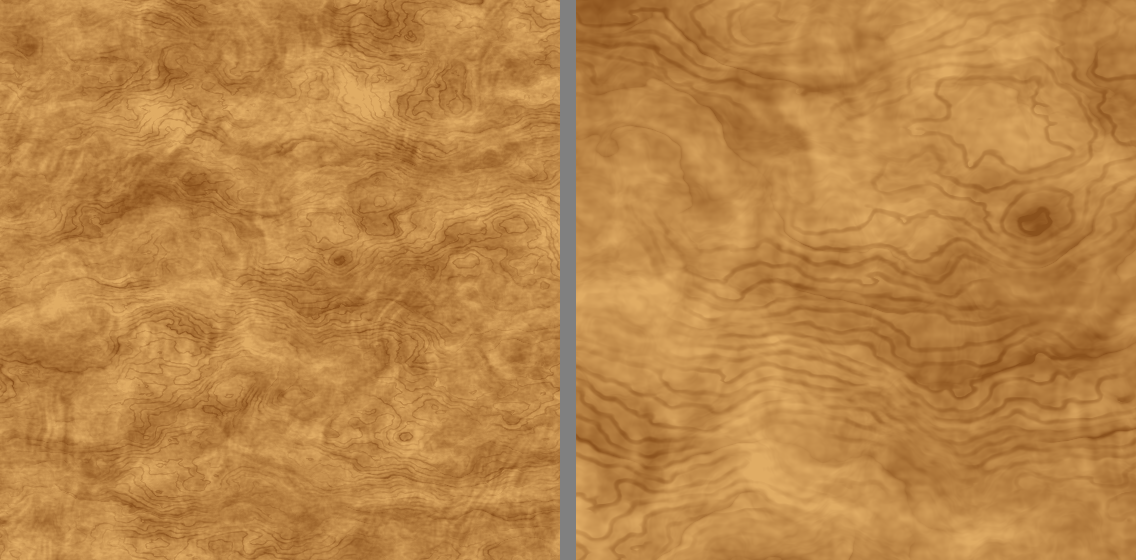
Left, the full canvas; right, a detail of the centre.
Give the GLSL for this texture, as a three.js fragment shader.

```glsl
// Honey-coloured burl veneer: a warped height field gives the grain, its contours
// give thin growth lines and dark seams, and its knots bend them into rings.
// Cloudy tone, curly figure, slanted shimmer and fine pores are layered over it.
varying vec2 vUv;

vec2 hash2(vec2 cell) {
  vec2 k = vec2(dot(cell, vec2(127.1, 311.7)), dot(cell, vec2(269.5, 183.3)));
  return fract(sin(k) * 43758.5);
}

vec2 gradientAt(vec2 cell) {
  float angle = 6.2832 * hash2(cell).x;
  return vec2(cos(angle), sin(angle));
}

// Signed gradient noise, roughly -1 to 1
float noise(vec2 p) {
  vec2 i = floor(p), f = fract(p);
  vec2 u = f * f * f * (f * (f * 6.0 - 15.0) + 10.0);
  vec2 r = vec2(1.0, 0.0);
  float low = mix(dot(gradientAt(i), f), dot(gradientAt(i + r), f - r), u.x);
  float high = mix(dot(gradientAt(i + r.yx), f - r.yx),
                   dot(gradientAt(i + 1.0), f - 1.0), u.x);
  return 1.6 * mix(low, high, u.y);
}

float fbm(vec2 p, float gain) {
  float sum = 0.0, weight = 0.5;
  for (int i = 0; i < 5; i++) {
    sum += weight * noise(p);
    p = mat2(0.8, 0.6, -0.6, 0.8) * p * 2.0 + 17.3;
    weight *= gain;
  }
  return sum;
}

// Distance to the nearest of a few scattered flat knots
float knotDistance(vec2 p) {
  float nearest = 1.0;
  for (int i = 0; i < 5; i++) {
    float n = float(i);
    vec2 centre = vec2(fract(0.95 + n * 0.553), fract(0.68 + n * 0.618));
    nearest = min(nearest, length((p - centre) * vec2(0.8, 1.15)));
  }
  return nearest;
}

// Height whose level lines are the wood grain
float grainHeight(vec2 p) {
  float h = p.y + 0.2 * fbm(p * vec2(2.2, 4.0) + 4.7, 0.42);
  h += 0.065 * fbm(p * vec2(8.0, 13.0) + 31.0, 0.45);
  h += 0.0035 * noise(p * vec2(48.0, 34.0));
  float d = knotDistance(p) / 0.03;
  return h + 0.05 * exp(-d * d);
}

// Soft-edged pale plank, with its edges roughened by noise
float palePatch(vec2 p, vec2 centre, vec2 halfSize) {
  vec2 rough = 0.05 * vec2(fbm(p * 9.0, 0.5), fbm(p * 7.0 + 40.0, 0.5));
  vec2 d = abs(p + rough - centre) - halfSize;
  return smoothstep(0.015, -0.02, d.x) * smoothstep(0.03, -0.05, d.y);
}

// Dark wavy seams: sharp on one side, fading on the other
float seamAt(float level) {
  float f = fract(level);
  float seam = 0.55 * exp(-f * 5.0) + 0.45 * exp(-f * 28.0);
  return max(seam, exp(-(1.0 - f) * 45.0));
}

void main() {
  vec2 p = vUv;
  float h = grainHeight(p);
  vec2 e = vec2(0.002, 0.0);
  float slope = length(vec2(grainHeight(p + e), grainHeight(p + e.yx)) - h) / e.x;
  slope = max(slope, 0.15);

  // Cloudy light and dark areas, drawn out sideways
  vec2 drift = 0.12 * vec2(fbm(p * 4.0 + 8.0, 0.5), fbm(p * 5.0 + 23.0, 0.5));
  float tone = 0.16 + 1.5 * fbm((p + drift) * vec2(2.2, 7.0) + 2.0, 0.55);
  float pale = max(palePatch(p, vec2(0.79, 0.61), vec2(0.27, 0.10)),
                   palePatch(p, vec2(0.61, 0.83), vec2(0.09, 0.07)));
  tone += 0.55 * pale;

  // Curly figure: small folded patches
  vec2 curl = 0.05 * vec2(fbm(p * 11.0 + 14.0, 0.5), fbm(p * 13.0 + 71.0, 0.5));
  tone += 1.15 * fbm((p + curl) * vec2(13.0, 20.0) + 60.0, 0.68);

  // Bands that follow the grain
  tone += 0.45 * noise(vec2(p.x * 2.0, h * 17.0));
  tone += 0.42 * noise(vec2(p.x * 5.0 + 9.0, h * 48.0));
  tone += 0.32 * noise(vec2(p.x * 9.0 + 5.0, h * 110.0)) * smoothstep(3.5, 1.5, slope);

  // Short upright shimmer, leaning one way or the other
  float across = p.x - 0.3 * p.y + 0.14 * fbm(p * 4.0 + 12.0, 0.4);
  float shimmer = noise(vec2(across * 42.0, p.y * 11.0 + 3.0))
                + 0.8 * noise(vec2(across * 95.0, p.y * 20.0));
  float shimmerArea = smoothstep(-0.2, 0.3, fbm(p * vec2(5.0, 8.0) + 77.0, 0.5));
  tone += 0.7 * shimmer * shimmerArea * (1.0 - 0.6 * pale);

  // Thin growth lines of even width, fading where they crowd
  float level = h * 74.0 + 0.3 * noise(p * 14.0);
  float lineGap = abs(fract(level) - 0.5) / (74.0 * slope);
  float growthLine = smoothstep(0.0023, 0.0003, lineGap) * smoothstep(3.6, 1.6, slope);
  float lineArea = smoothstep(-0.3, 0.3, fbm(p * vec2(5.0, 8.0) + 90.0, 0.55));
  tone -= 0.9 * growthLine * mix(lineArea, 1.0, 0.35 * pale);

  // Long seams and finer broken ones between them
  float seamArea = smoothstep(-0.1, 0.25, fbm(p * vec2(3.0, 8.0) + 52.0, 0.5));
  float fineArea = smoothstep(0.0, 0.3, fbm(p * vec2(6.0, 11.0) + 28.0, 0.5));
  tone -= 1.3 * seamAt(h * 8.0 + 0.25) * seamArea;
  tone -= 0.9 * seamAt(h * 21.0 + 0.6 * noise(p * 9.0)) * fineArea;

  // Knot hearts and fine pores
  float k = knotDistance(p);
  tone -= 1.1 * exp(-k * k / 0.00008) + 0.4 * exp(-k * k / 0.0008);
  tone += 0.28 * noise(p * vec2(85.0, 200.0)) + 0.2 * noise(p * 180.0);

  tone = clamp(tone, -2.1, 1.5);
  vec3 honey = vec3(0.74, 0.527, 0.277);
  gl_FragColor = vec4(honey + tone * vec3(0.092, 0.098, 0.078), 1.0);
}
```
